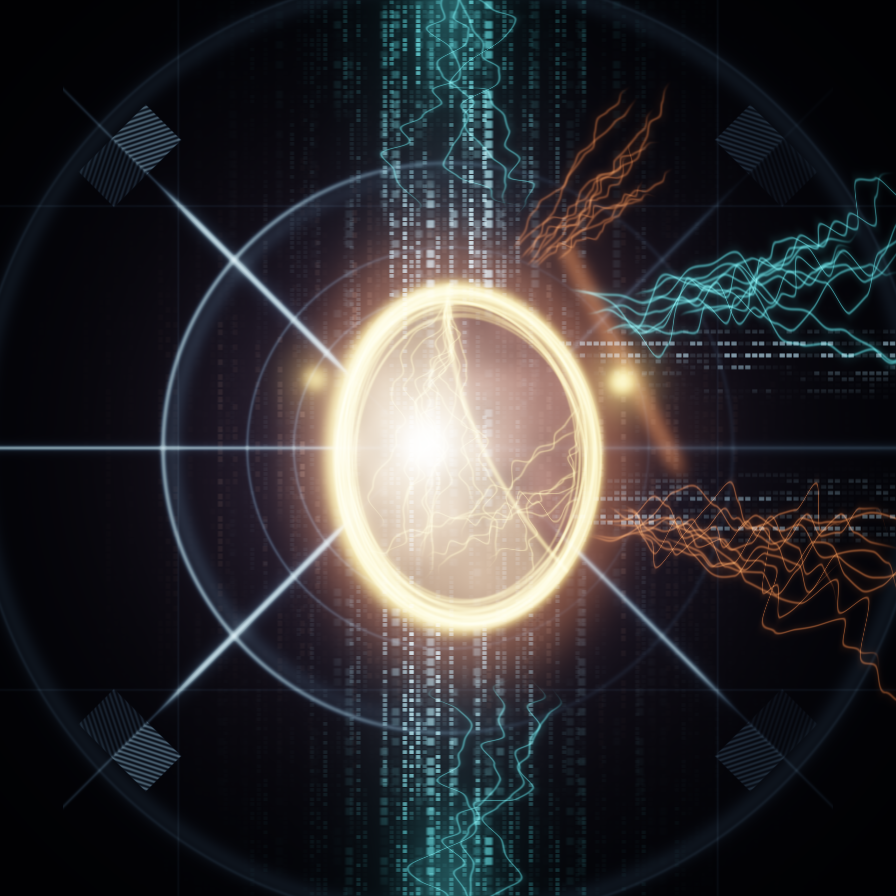
Reproduce this background procedurally as a WebGL 1 fragment shader.

```glsl
precision highp float;
// A glowing egg of fibres on a dark dial of rings, spokes and corner plates,
// crossed by data rain, with branching strands streaming to the right.
// Light is summed in centred canvas units, then compressed.
uniform vec2 u_resolution;

const vec3 TEAL = vec3(.25, .75, .78);
const vec3 ICE = vec3(.62, .82, .92);
const vec3 STEEL = vec3(.22, .38, .55);
const vec3 ORANGE = vec3(1., .48, .22);
const vec3 GOLD = vec3(2.8, 2.3, 1.);

float hash(vec2 p) {
  vec3 q = fract(vec3(p.xyx) * .1031);
  q += dot(q, q.yzx + 33.33);
  return fract((q.x + q.y) * q.z);
}

float noise(vec2 p) {
  vec2 i = floor(p), f = fract(p);
  f = f * f * (3. - 2. * f);
  return mix(mix(hash(i), hash(i + vec2(1, 0)), f.x),
             mix(hash(i + vec2(0, 1)), hash(i + 1.), f.x), f.y);
}

// Soft profile of a line or spot
float soft(float d, float width) {
  return exp(-d * d / (width * width));
}

// Wavering thread from a to b
float strand(vec2 p, vec2 a, vec2 b, float wobble, float width, float seed) {
  vec2 dir = normalize(b - a);
  float t = dot(p - a, dir) / distance(a, b);
  float wave = noise(vec2(t * 5., seed * 7.3)) - .5;
  wave += .45 * (noise(vec2(t * 17., seed * 3.1)) - .5);
  float d = dot(p - a, vec2(-dir.y, dir.x)) - wobble * wave * smoothstep(0., .3, t);
  float ends = smoothstep(0., .08, t) * (1. - smoothstep(.85, 1., t));
  return ends * (soft(d, width) + .12 * soft(d, width * 5.));
}

// Broken columns of small lit cells
float dataDots(vec2 p, vec2 cells, float seed) {
  vec2 g = p * cells, id = floor(g);
  float column = hash(vec2(id.x, seed));
  float run = smoothstep(.25, .75, noise(vec2(id.x * 3.7 + seed, p.y * 9.)));
  float lit = .15 + .85 * step(.45, hash(id + seed));
  vec2 cell = 1. - smoothstep(vec2(.12, .25), vec2(.5), abs(fract(g) - .5));
  return column * column * run * lit * cell.x * cell.y;
}

vec3 dial(vec2 p) {
  float r = length(p), left = 1. - smoothstep(-.3, .15, p.x);
  vec2 a = abs(p);
  float light = (.12 + .75 * left) * soft(r - .318, .003);
  light += .25 * left * soft(r - .307, .012);
  light += (.12 + .3 * left) * (soft(r - .224, .002) + soft(r - .172, .002));
  light += .16 * soft(r - .522, .013) + .13 * soft(r - .53, .002);
  // Spokes, dimmer on the right
  float corner = p.x < 0. ? 1. : p.y < 0. ? .5 : .15;
  float along = smoothstep(.1, .14, a.x) * (1. - smoothstep(.27, .33, a.x));
  float off = (a.x - a.y - .029) * .707;
  light += corner * along * (1.5 * soft(off, .0035) + .2 * soft(off, .012));
  light += .3 * corner * soft(off, .0018) * step(a.x, .43);
  // Axis and frame lines
  light += (.2 + .7 * left) * soft(p.y, .0022) + .14 * soft(p.y, .007);
  light += .1 * (soft(a.x - .301, .0013) + soft(a.y - .27, .0013));
  // Hatched corner plates
  vec2 q = a - vec2(.355, .326);
  q = vec2(q.x + q.y, q.x - q.y) * .707;
  vec2 edge = abs(q) - vec2(.028, .053);
  float plate = 1. - smoothstep(-.001, .001, max(edge.x, edge.y));
  plate *= .6 + .4 * cos((q.x + abs(q.y) * .5) * 1100.);
  light += plate * mix(.65, .25, smoothstep(-.003, .003, q.y)) * (.45 + .55 * left);
  return light * mix(STEEL, ICE, min(light, 1.));
}

vec3 rain(vec2 p) {
  float band = .3 * soft(p.x - .02, .15) + soft(p.x, .065);
  float dots = dataDots(p, vec2(135, 190), 4.) + .7 * dataDots(p, vec2(77, 90), 9.);
  vec3 tint = mix(ICE * 1.3, TEAL, smoothstep(.2, .45, abs(p.y)));
  float tangle = .4 * soft(p.x, .04) * smoothstep(.35, .52, abs(p.y));
  for (int i = 0; i < 8; i++) {
    float k = float(i), h = hash(vec2(k, 2)), s = mod(k, 2.) * 2. - 1.;
    tangle += .7 * strand(p, vec2(.03 * h - .01, .53 * s),
                          vec2(.2 * h - .09, .26 * s), .09, .0014, k + 20.);
  }
  return tint * (dots * band * 1.7 + .12 * soft(p.x, .09)) + TEAL * tangle;
}

vec3 streams(vec2 p) {
  vec3 light = ORANGE * .6 * strand(p, vec2(.125, .235), vec2(.268, -.045), 0., .012, 3.);
  for (int i = 0; i < 11; i++) {
    float k = float(i), h = hash(vec2(k, 5)), g = hash(vec2(k, 8));
    light += TEAL * .8 * strand(p, vec2(.13 + .15 * h, .12 + .06 * g),
      vec2(.44 + .15 * g, .14 + .19 * h), .11, .0016, k + 40.);
    light += ORANGE * .55 * strand(p, vec2(.15 + .1 * h, -.06 - .04 * g),
      vec2(.42 + .15 * g, -.11 - .2 * h * h), .11, .0014, k + 60.);
    light += ORANGE * .4 * strand(p, vec2(.07 + .06 * h, .2 + .02 * g),
      vec2(.2 + .06 * h, .29 + .13 * g * g), .025, .0016, k + 80.);
  }
  // Level data lines
  float band = soft(p.y - .1, .024) + .8 * soft(p.y + .068, .024);
  band *= smoothstep(.07, .16, p.x);
  return light + ICE * 1.7 * band * dataDots(p.yx, vec2(150, 130), 6.);
}

vec3 addEgg(vec3 light, vec2 p) {
  vec2 q = p - vec2(.021, -.01);
  q.x += .37 * max(q.y, 0.) * q.y;
  float e = length(q / vec2(.15, .194)), turn = atan(q.y, q.x);
  float inside = 1. - smoothstep(.98, 1.01, e);
  // A curved fold divides the hot left from the rosy right
  float drop = .161 - p.y, fold = p.x - 1.49 * drop * drop;
  vec3 body = mix(vec3(1.35, .98, .72), vec3(.85, .5, .42), smoothstep(-.02, .02, fold));
  float fibre = .8 * soft(fold, .003), rim = 0.;
  for (int i = 0; i < 18; i++) {
    float k = float(i), h = hash(vec2(k, 11)), g = hash(vec2(k, 17));
    vec2 start = k < 11. ? vec2(0, .17) : vec2(.15, .09 - .2 * g);
    fibre += .4 * strand(p, start, vec2(.22 * h - .1, .1 * g - .17), .05, .0013, k + 99.);
    rim += .2 * soft(e - .94 + .1 * h - .06 * cos(turn + k * 2.4), .009);
  }
  body *= .75 + .5 * noise(p * 28.);
  light = mix(light, body + light * .35 + GOLD * fibre * .5, inside);
  // Golden rim, thicker at the left and foot
  rim += soft(e - .95, .055 + .035 * smoothstep(0., 1., -cos(turn) - .3 * sin(turn)));
  light += GOLD * rim + ORANGE * .55 * soft(max(e - 1., 0.), .28) * (1. - inside);
  float core = distance(p, vec2(-.025, .003));
  return light + vec3(1.8, 1.6, 1.3) * soft(core, .085) + 2.5 * soft(core, .025);
}

vec3 flare(float d) {
  return GOLD * (soft(d, .012) + .25 * soft(d, .035));
}

void main() {
  vec2 p = (gl_FragCoord.xy - .5 * u_resolution) / min(u_resolution.x, u_resolution.y);
  float r = length(p);
  vec3 light = vec3(.008, .01, .025) + vec3(.27, .2, .3) * soft(r, .26);
  light += dial(p) + rain(p) + streams(p);
  // Warm dust
  light += vec3(.5, .36, .3) * dataDots(p, vec2(120), 31.) * soft(r, .2);
  light = addEgg(light, p);
  light += flare(distance(p, vec2(.194, .074))) + .5 * flare(distance(p, vec2(-.148, .077)));
  light *= 1. - .6 * smoothstep(.45, .72, r);
  gl_FragColor = vec4(1. - exp(-light), 1);
}
```
